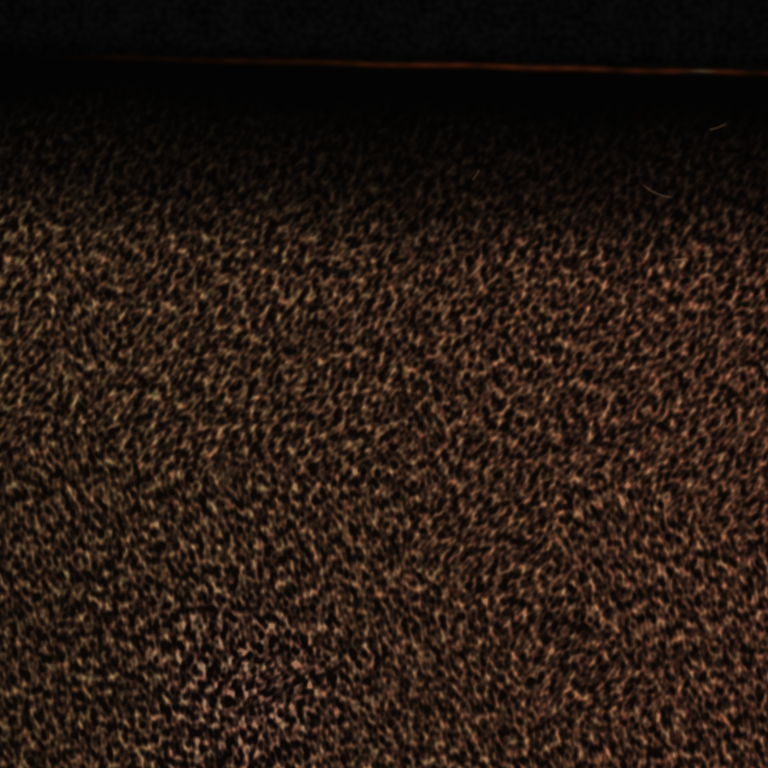
Give the GLSL for this texture, as a Shadertoy shader.

```glsl
vec2 gradientAt(vec2 cell) {
    vec3 p = fract(cell.xyx * vec3(0.1031, 0.1030, 0.0973));
    p += dot(p, p.yzx + 33.33);
    float angle = 6.2832 * fract((p.x + p.y) * p.z);
    return vec2(cos(angle), sin(angle));
}

float gradientNoise(vec2 p) {
    vec2 cell = floor(p), f = fract(p);
    vec2 u = f * f * f * (f * (f * 6.0 - 15.0) + 10.0);
    float a = dot(gradientAt(cell), f);
    float b = dot(gradientAt(cell + vec2(1, 0)), f - vec2(1, 0));
    float c = dot(gradientAt(cell + vec2(0, 1)), f - vec2(0, 1));
    float d = dot(gradientAt(cell + vec2(1, 1)), f - vec2(1, 1));
    return mix(mix(a, b, u.x), mix(c, d, u.x), u.y);
}

vec2 rotate(vec2 p, float angle) {
    float c = cos(angle), s = sin(angle);
    return vec2(c * p.x - s * p.y, s * p.x + c * p.y);
}

// Soft round region, 1 at the centre and fading outwards
float softSpot(vec2 p, vec2 center, vec2 radius) {
    vec2 d = (p - center) / radius;
    return exp(-dot(d, d));
}

// Short fibres of one fixed lean, from stretched noise
float fibreNoise(vec2 p, float lean) {
    vec2 q = rotate(p, lean);
    float coarse = gradientNoise(q * vec2(104.0, 68.0) + 11.0);
    float fine = gradientNoise(rotate(q, 0.35) * vec2(165.0, 112.0) + 83.0);
    return coarse + 0.65 * fine;
}

// Two leans blended at constant contrast
float pileNoise(vec2 p, float blend) {
    float right = fibreNoise(p, 0.35);
    float left = fibreNoise(p + 3.7, -0.5);
    float sum = mix(right, left, blend);
    return sum / length(vec2(blend, 1.0 - blend)) + 0.2 * gradientNoise(p * 30.0 + 140.0);
}

vec3 fibreColor(float level, float hue, float warmth) {
    vec3 shade = vec3(0.026, 0.016, 0.011);
    vec3 brown = vec3(0.53, 0.30, 0.20);
    vec3 straw = vec3(0.52, 0.40, 0.265);
    vec3 tint = mix(brown, straw, clamp(level * 0.75 + hue * 0.9 - 0.03, 0.0, 1.0));
    tint *= mix(vec3(0.96, 1.02, 0.98), vec3(1.04, 0.96, 1.0), warmth);
    return shade + tint * pow(level, 1.7);
}

// Carpet pile with a coarser, rosier worn patch
vec3 carpet(vec2 p) {
    float patchMask = softSpot(p, vec2(0.32, 0.10), vec2(0.13, 0.14));
    float wander = 0.6 * gradientNoise(p * 5.0 + 30.0);
    float blend = smoothstep(0.3, 0.7, 0.9 - p.y - 0.15 * p.x + wander);
    float grain = pileNoise(p, blend);
    float level = 0.47 + grain * mix(0.78, 1.1, patchMask);
    level -= 0.07 * softSpot(p, vec2(0.0, 0.16), vec2(0.22, 0.25));
    level += 0.03 * softSpot(p, vec2(0.95, 0.32), vec2(0.25, 0.3));
    level -= 0.2 * softSpot(p, vec2(0.74, 0.185), vec2(0.02));
    level = clamp(level, 0.0, 1.08);
    float hue = gradientNoise(p * 72.0 + 211.0);
    vec3 color = fibreColor(level, hue, smoothstep(0.1, 1.0, p.x));
    return color * mix(vec3(1.0), vec3(1.0, 0.96, 1.14), patchMask);
}

// Light falling off towards the shadow under the ledge
float carpetLight(vec2 p) {
    float edge = 0.03 * smoothstep(0.0, 0.65, p.x) + 0.018 * gradientNoise(p * vec2(7.0, 4.0));
    float depth = 1.0 - p.y - edge;
    float faint = 0.27 * smoothstep(0.09, 0.24, depth);
    float full = 0.73 * smoothstep(0.215, 0.335, depth);
    return faint + full;
}

// Thin curved hair lying in the shadow
float hair(vec2 p, vec2 center, float lean, float halfLength) {
    vec2 q = rotate(p - center, -lean);
    float bend = q.y - 8.0 * q.x * q.x;
    float across = 1.0 - smoothstep(0.0006, 0.0028, abs(bend));
    return across * (1.0 - smoothstep(halfLength * 0.6, halfLength, abs(q.x)));
}

void mainImage(out vec4 fragColor, in vec2 fragCoord) {
    vec2 p = fragCoord / iResolution.xy;
    vec3 color = vec3(0.012, 0.011, 0.010) + carpet(p) * carpetLight(p);

    // Hairs in the shadow
    float hairs = hair(p, vec2(0.855, 0.748), -0.4, 0.024);
    hairs += hair(p, vec2(0.935, 0.834), 0.35, 0.014);
    hairs += hair(p, vec2(0.62, 0.772), 1.0, 0.010);
    hairs += hair(p, vec2(0.885, 0.662), 0.1, 0.012);
    color += hairs * vec3(0.13, 0.10, 0.07);

    // Dark ledge across the top
    float seamY = 0.928 - 0.023 * p.x + 0.003 * gradientNoise(vec2(p.x * 9.0, 3.0));
    float ledge = smoothstep(-0.004, 0.006, p.y - seamY);
    float dust = gradientNoise(p * 110.0) + 0.7 * gradientNoise(p * 28.0 + 40.0);
    vec3 ledgeColor = vec3(0.027, 0.028, 0.028) * (1.0 + 0.8 * dust);
    ledgeColor *= mix(0.45, 1.0, smoothstep(0.0, 0.03, p.y - seamY));
    color = mix(color, ledgeColor, ledge);

    // Rusty glint along the seam
    float strength = 0.2 + 0.6 * smoothstep(0.2, 0.65, p.x);
    strength *= smoothstep(0.02, 0.2, p.x) * (1.0 - 0.3 * smoothstep(0.75, 0.9, p.x));
    strength *= 0.85 + 0.9 * gradientNoise(vec2(p.x * 28.0, 9.0));
    float offset = (p.y - seamY) / 0.0042;
    color += vec3(0.27, 0.095, 0.025) * strength * exp(-offset * offset);
    color += vec3(0.12, 0.13, 0.09) * softSpot(p, vec2(0.915, seamY), vec2(0.016, 0.003));

    fragColor = vec4(max(color, 0.0), 1.0);
}
```
